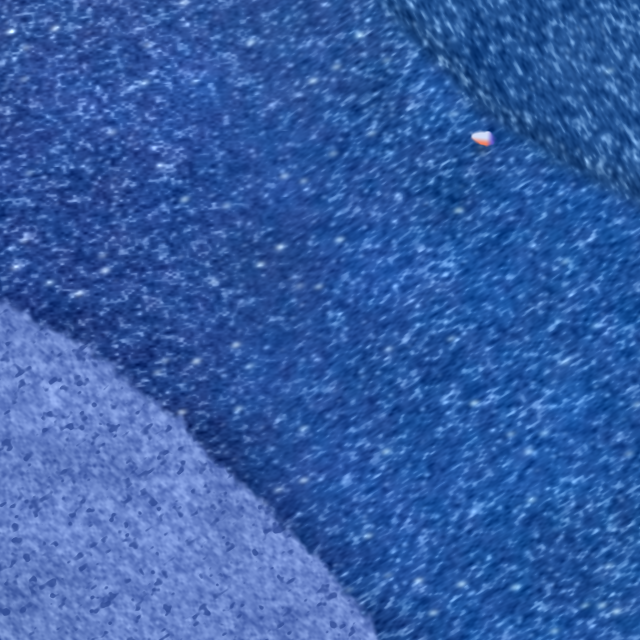
A Shadertoy shader for this texture:

```glsl
float hash(vec2 p) {
    vec3 q = fract(vec3(p.xyx) * 0.1031);
    q += dot(q, q.yzx + 33.33);
    return fract((q.x + q.y) * q.z);
}

float noise(vec2 p) {
    vec2 i = floor(p), f = fract(p);
    f = f * f * (3.0 - 2.0 * f);
    return mix(mix(hash(i), hash(i + vec2(1, 0)), f.x),
               mix(hash(i + vec2(0, 1)), hash(i + vec2(1, 1)), f.x), f.y);
}

float fbm(vec2 p) {
    float sum = 0.0, amp = 0.5;
    for (int i = 0; i < 4; i++) {
        sum += amp * noise(p);
        p = mat2(1.6, 1.2, -1.2, 1.6) * p + 7.3;
        amp *= 0.5;
    }
    return sum;
}

vec2 rotate(vec2 p, float angle) {
    float c = cos(angle), s = sin(angle);
    return vec2(c * p.x + s * p.y, c * p.y - s * p.x);
}

// Signed grain, elongated along the given direction
float grain(vec2 p, float angle, float density, float stretch) {
    vec2 q = rotate(p, angle) * density * vec2(1.0 / stretch, 1.0);
    float fine = noise(q) + 0.7 * noise(q * 1.73 + 19.0) + 0.5 * noise(q * 0.57 + 41.0);
    return fine / 2.2 - 0.5;
}

// Soft bright flecks, one candidate per cell
float flecks(vec2 p, float angle, float cells, float chance, float radius) {
    vec2 q = rotate(p, angle) * cells;
    vec2 id = floor(q);
    float glow = 0.0;
    for (int y = -1; y <= 1; y++) {
        for (int x = -1; x <= 1; x++) {
            vec2 cell = id + vec2(x, y);
            vec2 center = cell + vec2(hash(cell + 3.1), hash(cell + 8.7));
            vec2 d = (q - center) * vec2(0.7, 1.1) / radius;
            float lit = step(1.0 - chance, hash(cell + 15.3));
            glow += lit * exp(-dot(d, d)) * (0.4 + 0.6 * hash(cell + 27.9));
        }
    }
    return glow;
}

// Small pale chip with a warm underside and a violet tail
vec3 addChip(vec3 color, vec2 p) {
    p = rotate(p, -0.12);
    float body = length(p / vec2(0.021, 0.013)) + 0.35 * (noise(p * 130.0) - 0.5);
    vec3 tint = mix(vec3(0.95, 0.50, 0.38), vec3(0.82, 0.87, 0.98),
                    smoothstep(-0.010, 0.001, p.y));
    tint = mix(tint, vec3(0.40, 0.36, 0.82), smoothstep(0.004, 0.017, p.x));
    float shade = exp(-dot(p + vec2(0.0, 0.017), p + vec2(0.0, 0.017)) * 6000.0);
    color *= 1.0 - 0.3 * shade;
    return mix(color, tint, 1.0 - smoothstep(0.65, 1.1, body));
}

void mainImage(out vec4 fragColor, in vec2 fragCoord) {
    vec2 uv = fragCoord / iResolution.xy;
    float wobble = fbm(uv * 18.0) - 0.47;
    float ragged = noise(uv * 95.0) - 0.5;

    // Curved borders of the pale corner and the far corner
    float paleCurve = 0.538 - 0.55 * uv.x - 0.58 * uv.x * uv.x;
    float paleDist = (paleCurve - uv.y) * 0.75 + 0.035 * wobble + 0.012 * ragged;
    float pale = smoothstep(-0.008, 0.010, paleDist);
    float t = uv.x - 0.586;
    float farCurve = 1.0 - 1.2 * t + t * t;
    float farDist = (uv.y - farCurve) * 0.72 + 0.02 * wobble;
    float far = smoothstep(-0.012, 0.018, farDist) * smoothstep(0.5, 0.6, uv.x);

    // Broad colour of each zone
    vec3 road = mix(vec3(0.165, 0.300, 0.595), vec3(0.125, 0.330, 0.620),
                    smoothstep(0.1, 0.9, uv.x));
    road += vec3(0.025, 0.030, 0.025) * smoothstep(0.65, 1.0, uv.y);
    road *= 1.0 + 0.30 * (fbm(uv * 7.0 + 4.0) - 0.47);
    road.r += 0.05 * (noise(uv * 38.0 + 11.0) - 0.5);
    float shadow = exp(-max(-paleDist, 0.0) * 17.0);
    road *= 1.0 - vec3(0.30, 0.27, 0.21) * shadow;
    vec3 farColor = vec3(0.135, 0.320, 0.570) + 0.08 * (fbm(uv * 9.0) - 0.47);
    road = mix(road, farColor, far);
    road *= 1.0 - 0.13 * exp(-pow((farDist - 0.014) / 0.024, 2.0)) * smoothstep(0.55, 0.65, uv.x);
    vec3 paleColor = vec3(0.405, 0.515, 0.790) + 0.14 * (fbm(uv * 11.0 + 2.0) - 0.47);
    paleColor -= vec3(0.05, 0.05, 0.06) * smoothstep(0.22, 0.0, length(uv * vec2(0.7, 1.0)));

    // Directional grain
    float leftGrain = grain(uv, 0.10, 155.0, 1.6);
    float rightGrain = grain(uv, 0.55, 155.0, 2.1);
    float roadGrain = mix(leftGrain, rightGrain, smoothstep(0.25, 0.6, uv.x));
    roadGrain = mix(roadGrain, grain(uv, -1.05, 150.0, 2.1), far);
    road += roadGrain * vec3(0.30, 0.36, 0.40);
    road += max(roadGrain - 0.10, 0.0) * vec3(0.75, 0.70, 0.55);
    float paleGrain = grain(uv, -0.7, 145.0, 1.3);
    paleColor += paleGrain * vec3(0.38, 0.38, 0.32);
    float pits = smoothstep(0.10, 0.27, grain(uv + 5.0, 0.6, 105.0, 1.3));
    paleColor = mix(paleColor, vec3(0.17, 0.28, 0.57), 0.75 * pits);

    // Scattered flecks, denser toward the top
    float density = 0.16 + 0.22 * smoothstep(0.55, 1.0, uv.y);
    float small = mix(flecks(uv, 0.4, 75.0, density, 0.27),
                      flecks(uv, -1.05, 75.0, 0.36, 0.30), far);
    road += small * vec3(0.24, 0.25, 0.24);
    road += flecks(uv + 2.0, 0.3, 24.0, 0.13, 0.13) * vec3(0.50, 0.48, 0.36);

    vec3 color = mix(road, paleColor, pale);
    color = addChip(color, uv - vec2(0.755, 0.785));
    fragColor = vec4(clamp(color, 0.0, 1.0), 1.0);
}
```
